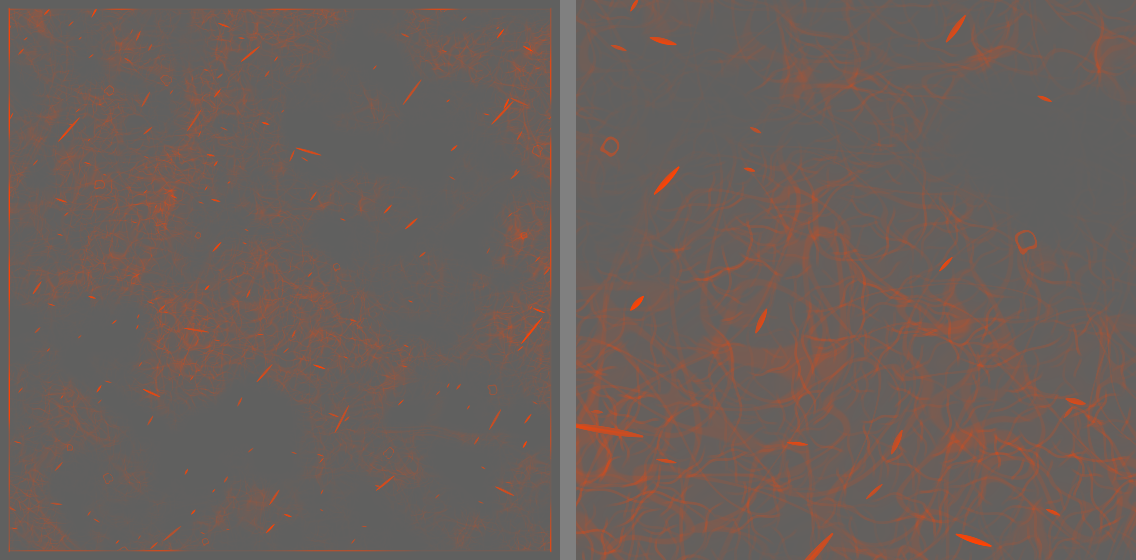
Left, the full canvas; right, a detail of the centre.
This texture is drawn by a WebGL 2 fragment shader. Its source:

```glsl
#version 300 es
precision highp float;
// Fine orange fibres, wisps and bold flecks scattered on a grey sheet with a thin broken frame.

uniform vec2 u_resolution;
out vec4 outColor;

const vec3 GREY = vec3(0.378, 0.378, 0.374);
const vec3 ORANGE = vec3(1.0, 0.26, 0.01);
const float MARGIN = 0.0163;       // frame distance from the canvas edge
const float FRAME_WIDTH = 0.0009;
const float HAIR_WIDTH = 0.0008;
const float HAIR_INK = 0.17;
const float WISP_INK = 0.13;
const float SMOKE_INK = 0.045;
const float STRAND_INK = 0.17;
const float RING_INK = 0.4;
const int HAIR_LAYERS = 13;
const int WISP_LAYERS = 6;
const float MAIN_ANGLE = 0.93;     // usual direction of the flecks
const float SIDE_ANGLE = -0.3;     // rarer direction

vec3 hash3(vec2 cell, float seed) {
  vec3 p = fract(vec3(cell, seed) * vec3(0.1031, 0.1030, 0.0973) + 0.37);
  p += dot(p, p.yxz + 33.33);
  return fract((p.xxy + p.yxx) * p.zyx);
}

float noise(vec2 p, float seed) {
  vec2 i = floor(p), f = fract(p);
  f = f * f * (3.0 - 2.0 * f);
  return mix(mix(hash3(i, seed).x, hash3(i + vec2(1, 0), seed).x, f.x),
             mix(hash3(i + vec2(0, 1), seed).x, hash3(i + vec2(1, 1), seed).x, f.x), f.y);
}

vec2 rotate(vec2 p, float a) {
  float c = cos(a), s = sin(a);
  return vec2(c * p.x + s * p.y, c * p.y - s * p.x);
}

// Coverage of a line at distance d; lines thinner than a pixel fade instead.
float lineCover(float d, float halfWidth, float px) {
  float w = max(halfWidth, 0.5 * px);
  return (1.0 - smoothstep(w - 0.5 * px, w + 0.5 * px, d)) * halfWidth / w;
}

// One long curved bundle per coarse cell: x = soft body, y = streaks inside it.
vec2 strands(vec2 p) {
  const float scale = 3.2;
  vec2 g = p * scale, sum = vec2(0);
  for (int k = 0; k < 9; k++) {
    vec2 cell = floor(g) + vec2(k % 3 - 1, k / 3 - 1);
    vec3 h = hash3(cell, 71.0), e = hash3(cell, 72.0);
    vec2 q = rotate(g - cell - h.xy, mix(-0.7, 1.3, h.z));
    q.y += (e.x - 0.5) * q.x * q.x + 0.07 * (noise(q.xx * 4.0, h.z * 50.0) - 0.5);
    float width = mix(0.025, 0.06, e.y);
    float body = exp(-q.y * q.y / (width * width)) * (1.0 - smoothstep(0.1, 0.6, abs(q.x)));
    float streak = smoothstep(0.55, 0.9, noise(vec2(q.x * 5.0, q.y * 100.0), e.z * 90.0));
    sum += body * e.z * vec2(1.0, streak);
  }
  return sum;
}

// Thin curved hairs, one per cell.
float hairs(vec2 p, float scale, float seed, float px) {
  vec2 g = p * scale + seed * 0.37;
  float sum = 0.0;
  for (int k = 0; k < 9; k++) {
    vec2 cell = floor(g) + vec2(k % 3 - 1, k / 3 - 1);
    vec3 h = hash3(cell, seed), e = hash3(cell, seed + 40.0);
    vec2 q = rotate(g - cell - h.xy, 0.7 + (h.z - 0.5) * 2.8);
    q.y += (e.x - 0.5) * 1.5 * q.x * q.x + 0.03 * sin(q.x * 11.0 + e.y * 6.28);
    float halfLength = mix(0.2, 0.65, e.y);
    float fade = 1.0 - smoothstep(0.6 * halfLength, halfLength, abs(q.x));
    sum += lineCover(abs(q.y) / scale, HAIR_WIDTH, px) * fade * mix(0.4, 1.3, e.z * e.z);
  }
  return sum;
}

// Bold tapered flecks; size is half length and half width in canvas units.
float flecks(vec2 p, float scale, float share, vec2 size, float seed, float px) {
  vec2 g = p * scale;
  float ink = 0.0;
  for (int k = 0; k < 9; k++) {
    vec2 cell = floor(g) + vec2(k % 3 - 1, k / 3 - 1);
    vec3 h = hash3(cell, seed), e = hash3(cell, seed + 9.0);
    float angle = (e.x < 0.68 ? MAIN_ANGLE : SIDE_ANGLE) + (e.y - 0.5) * 0.5;
    vec2 q = rotate(g - cell - h.xy, angle) / scale;
    float halfLength = size.x * mix(0.5, 1.2, e.z);
    float along = clamp(abs(q.x) / halfLength, 0.0, 1.0);
    float d = length(vec2(max(abs(q.x) - halfLength, 0.0), q.y));
    float cover = lineCover(d, size.y * (1.0 - 0.7 * along * along), px);
    float streak = mix(0.6, 1.0, noise(vec2(q.x * 60.0, q.y * 900.0), seed));
    ink = max(ink, step(h.z, share) * cover * streak * mix(0.6, 1.15, fract(e.z * 7.0)));
  }
  return ink;
}

// Small uneven loops.
float rings(vec2 p, float px) {
  const float scale = 7.0;
  vec2 g = p * scale;
  float ink = 0.0;
  for (int k = 0; k < 9; k++) {
    vec2 cell = floor(g) + vec2(k % 3 - 1, k / 3 - 1);
    vec3 h = hash3(cell, 23.0), e = hash3(cell, 24.0);
    vec2 q = rotate(g - cell - h.xy, e.x * 3.0) / scale * vec2(1.0, mix(1.0, 1.8, e.y));
    float radius = mix(0.006, 0.014, e.z) * mix(0.65, 1.35, noise(q * 130.0, 25.0));
    ink += step(h.z, 0.35) * lineCover(abs(length(q) - radius), HAIR_WIDTH, px);
  }
  return ink;
}

// Broken frame line, strongest on the left side.
float frame(vec2 p, float px) {
  vec2 d = abs(min(p, 1.0 - p) - MARGIN);
  float sideX = p.x < 0.5 ? 1.0 : 2.0, sideY = p.y < 0.5 ? 3.0 : 4.0;
  float inkX = smoothstep(0.3, 0.8, noise(vec2(p.y * 14.0, 0.5), sideX)) + (p.x < 0.5 ? 0.4 : 0.12);
  float inkY = smoothstep(0.4, 0.85, noise(vec2(p.x * 14.0, 0.5), sideY)) + 0.12;
  return max(lineCover(d.x, FRAME_WIDTH, px) * inkX, lineCover(d.y, FRAME_WIDTH, px) * inkY);
}

void main() {
  vec2 p = gl_FragCoord.xy / u_resolution;
  float px = 1.0 / min(u_resolution.x, u_resolution.y);

  // Patchy density that gathers the fibres
  vec2 warp = vec2(noise(p * 9.0, 11.0), noise(p * 9.0, 12.0)) - 0.5;
  vec2 bundle = strands(p);
  float patches = 0.5 * noise(p * 5.0 + warp, 13.0) + 0.3 * noise(p * 12.0 + warp, 14.0)
                + 0.2 * noise(p * 28.0 + warp, 15.0);
  float density = smoothstep(0.34, 0.76, patches) + 0.5 * bundle.x;

  // Faint smoke, streaks and contour wisps
  float grain = noise(rotate(p, 0.7) * vec2(70.0, 190.0) + warp * 8.0, 16.0);
  float ink = SMOKE_INK * density * density * (0.4 + 1.2 * grain) + STRAND_INK * bundle.y;
  for (int i = 0; i < WISP_LAYERS; i++) {
    float f = 13.0 + 5.0 * float(i);
    vec2 q = rotate(p + 0.04 * warp, 0.7 + 0.5 * float(i)) * vec2(0.6, 1.3);
    float d = abs(noise(q * f, 30.0 + float(i)) - 0.5) / f;
    ink += WISP_INK * density * lineCover(d, HAIR_WIDTH, px);
  }

  // Fine hairs
  for (int i = 0; i < HAIR_LAYERS; i++) {
    float layer = float(i);
    ink += HAIR_INK * density * hairs(p, 11.0 + 2.2 * layer, 50.0 + layer, px);
  }

  // Loops and bold flecks from long to tiny
  ink += RING_INK * rings(p, px);
  ink = max(ink, flecks(p, 5.0, 0.5, vec2(0.024, 0.0022), 81.0, px));
  ink = max(ink, flecks(p, 13.0, 0.34, vec2(0.009, 0.0017), 82.0, px));
  ink = max(ink, flecks(p, 28.0, 0.13, vec2(0.0055, 0.0011), 83.0, px));

  // Clip to the frame and draw it
  vec2 inset = min(p, 1.0 - p) - MARGIN;
  ink *= smoothstep(-px, px, min(inset.x, inset.y));
  float onSheet = smoothstep(-2.0 * px, 0.0, min(inset.x, inset.y));
  ink = max(ink, frame(p, px) * onSheet);
  outColor = vec4(mix(GREY, ORANGE, clamp(ink, 0.0, 1.0)), 1.0);
}
```
